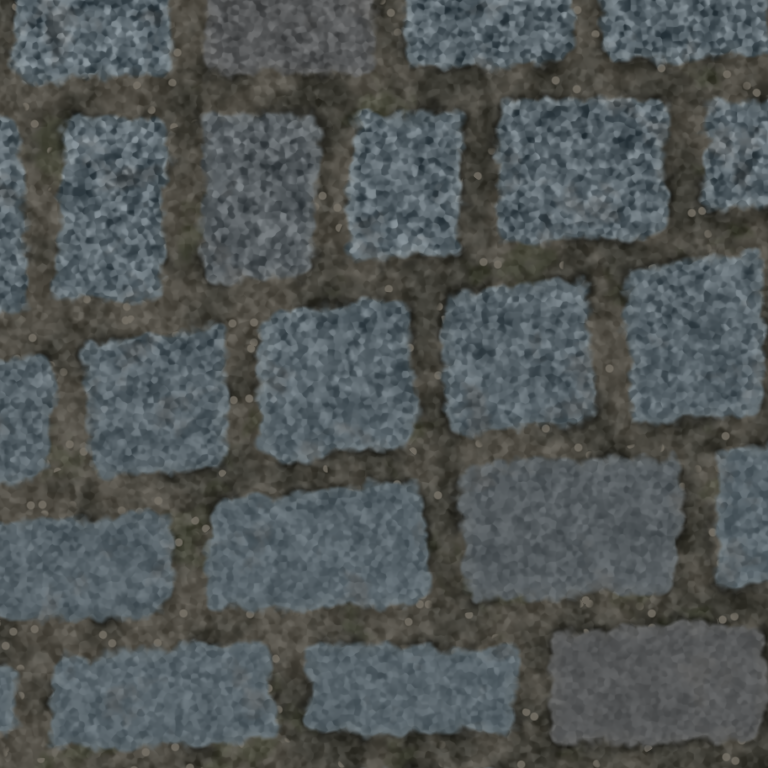
This texture is drawn by a three.js fragment shader. Its source:

```glsl
// Worn blue-grey granite setts in five uneven courses, with wide joints of mossy earth.
varying vec2 vUv;

vec2 hash2(vec2 p) {
  return fract(sin(vec2(dot(p, vec2(127.1, 311.7)), dot(p, vec2(269.5, 183.3)))) * 43758.5);
}

// Cellular noise: x = distance to the nearest point, y = softly blended cell value
vec2 cells(vec2 p) {
  vec2 base = floor(p);
  float nearest = 9.0, total = 0.0, weights = 0.0001;
  for (int j = -1; j <= 1; j++) {
    for (int i = -1; i <= 1; i++) {
      vec2 cell = base + vec2(i, j);
      vec2 away = cell + hash2(cell) - p;
      float weight = exp(-5.5 * dot(away, away));
      nearest = min(nearest, length(away));
      total += weight * hash2(cell + 57.0).x;
      weights += weight;
    }
  }
  return vec2(nearest, total / weights);
}

// Layered sines, roughly -1 to 1
float waves(vec2 p) {
  float sum = 0.0, amp = 0.6;
  for (int i = 0; i < 4; i++) {
    sum += amp * sin(p.x + 1.3 * sin(p.y * 0.9)) * sin(p.y + 1.7 * sin(p.x * 0.8));
    p = mat2(1.6, 1.2, -1.2, 1.6) * p + 3.1;
    amp *= 0.6;
  }
  return sum;
}

// Height of the joint below a course; the middle courses climb to the right
float courseEdge(float row, float x) {
  vec2 line = row < 0.5 ? vec2(-0.15, 0.0)
            : row < 1.5 ? vec2(0.013, 0.0)
            : row < 2.5 ? vec2(0.165, 0.045)
            : row < 3.5 ? vec2(0.34, 0.11)
            : row < 4.5 ? vec2(0.565, 0.13)
            : row < 5.5 ? vec2(0.87, 0.03) : vec2(1.12, 0.0);
  return line.x + line.y * x + 0.005 * sin(x * 11.0 + row * 2.3);
}

// Stone pitch and first joint of a course
vec2 courseSpacing(float row) {
  return row < 0.5 ? vec2(0.3, 0.1)
       : row < 1.5 ? vec2(0.322, 0.05)
       : row < 2.5 ? vec2(0.326, -0.07)
       : row < 3.5 ? vec2(0.233, 0.092)
       : row < 4.5 ? vec2(0.19, 0.055) : vec2(0.258, -0.01);
}

// Jittered joint; the fourth course ends in a wider stone
float jointX(float column, float row) {
  vec2 spacing = courseSpacing(row);
  float widen = abs(row - 4.0) < 0.5 ? 0.08 * step(3.5, column) : 0.0;
  return spacing.y + spacing.x * column + widen + 0.012 * (hash2(vec2(column, row + 3.0)).x - 0.5);
}

void main() {
  // Rough outline and course lookup
  vec2 p = vUv + 0.008 * vec2(waves(vUv * 30.0), waves(vUv * 30.0 + 9.0));
  float row = 0.0;
  for (int i = 1; i <= 5; i++) row += step(courseEdge(float(i), p.x), p.y);

  // Stone lookup between jittered joints
  vec2 spacing = courseSpacing(row);
  float column = floor((p.x - spacing.y) / spacing.x);
  if (p.x < jointX(column, row)) column -= 1.0;
  else if (p.x > jointX(column + 1.0, row)) column += 1.0;
  float left = jointX(column, row), right = jointX(column + 1.0, row);
  float tiltX = mix(p.x, 0.5 * (left + right), 0.4);
  float low = courseEdge(row, tiltX), high = courseEdge(row + 1.0, tiltX);
  vec2 id = vec2(column, row);
  vec2 vary = hash2(id + 11.0), tone = hash2(id + 29.0);

  // Slightly turned and tapered rounded box
  vec2 q = p - 0.5 * vec2(left + right, low + high);
  q += 0.1 * (vary.x - 0.5) * vec2(-q.y, q.x);
  q.x *= 1.0 + 1.6 * (tone.y - 0.5) * q.y;
  vec2 extent = 0.5 * vec2(right - left, high - low) - vec2(0.018, 0.021) - 0.009 * vary.yx;
  float radius = 0.012 + 0.016 * tone.x;
  vec2 outside = abs(q) - extent + radius;
  float d = length(max(outside, 0.0)) + min(max(outside.x, outside.y), 0.0) - radius;
  d += 0.011 * (cells(vUv * 42.0).x - 0.45);

  float fine = cells(vUv * 145.0).y - 0.5;
  float coarse = cells(vUv * 72.0 + 17.0).y - 0.5;
  float blotch = waves(vUv * 24.0 + tone * 20.0);

  // Granite: a few brownish stones, speckled more strongly toward the top
  float brown = 1.0 - smoothstep(0.1, 0.4, abs(column + 0.25 * row - 2.25));
  vec3 stone = mix(vec3(0.335, 0.38, 0.405), vec3(0.325, 0.325, 0.325), 0.85 * brown);
  stone *= 0.98 + 0.06 * tone.y + 0.04 * blotch;
  stone = mix(stone, vec3(0.36, 0.355, 0.345), 0.4 * smoothstep(0.2, 0.9, blotch));
  stone += (fine * 0.22 + coarse * 0.13) * mix(0.6, 1.35, smoothstep(0.2, 0.85, vUv.y)) * (1.0 - 0.4 * brown);
  stone += vec3(0.025, 0.022, 0.016) * smoothstep(-0.018, -0.002, d);

  // Earth with damp patches, moss and pale grit
  float damp = waves(vUv * 23.0 + 5.0);
  vec3 earth = mix(vec3(0.235, 0.232, 0.205), vec3(0.325, 0.312, 0.28), smoothstep(-0.7, 0.6, damp));
  earth = mix(earth, vec3(0.23, 0.25, 0.17), 0.4 * smoothstep(0.3, 0.8, waves(vUv * 17.0 + 31.0)));
  earth += fine * 0.11 + coarse * 0.11;
  earth *= 1.0 - 0.35 * smoothstep(0.014, 0.0, d) * smoothstep(0.2, -0.5, damp);
  vec2 grit = cells(vUv * 42.0 + 3.0);
  earth = mix(earth, vec3(0.47, 0.45, 0.41), 0.8 * smoothstep(0.75, 0.82, grit.y) * smoothstep(0.28, 0.16, grit.x));

  gl_FragColor = vec4(mix(earth, stone, smoothstep(0.005, -0.005, d)), 1.0);
}
```
